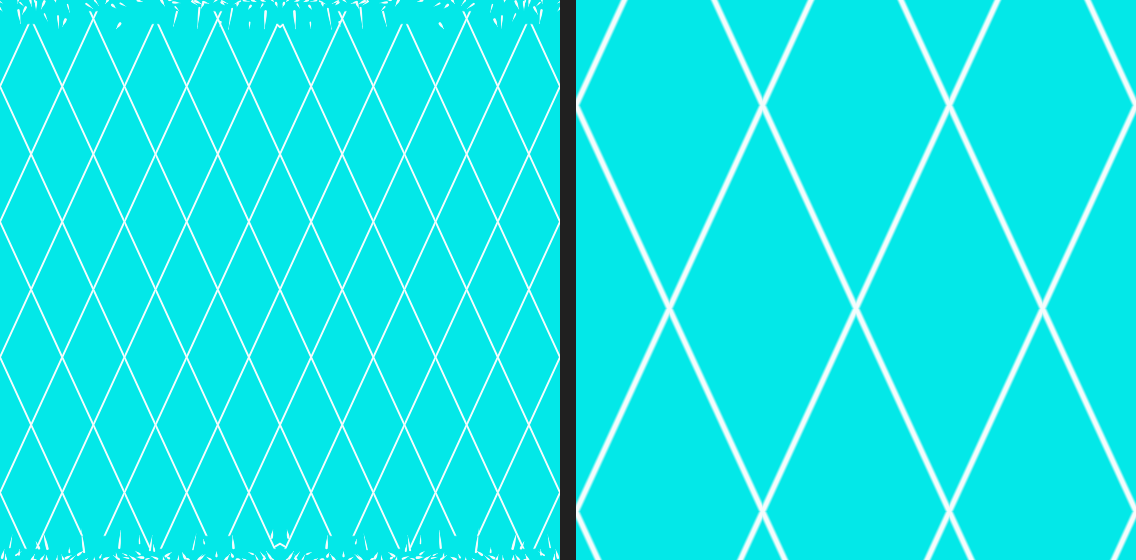
Left: the whole. Right: its middle third, enlarged.
Write a Shadertoy shader that draws this pattern.

```glsl
// Tall diamond lattice of thin pale lines on cyan, frayed along the top and bottom.
// Two families of slanted lines come from a repeated distance; the fray is made of
// hashed, tapered slivers in jittered cells, mirrored about the vertical centre line.

#define COLUMNS 9.0
#define ROW_HEIGHT 0.2418
#define CENTER_Y 0.4831
#define LINE_HALF 0.0017
#define LINE_SOFT 0.0011
#define CUT_SHORT 0.020
#define CUT_LONG 0.043
#define SLIVER_HALF 0.0024
#define GROUND vec3(0.01, 0.91, 0.91)
#define INK vec3(0.96, 0.99, 0.99)

// Integer hash giving four values in 0..1
vec4 hash4(ivec3 key) {
    uvec4 v = uvec4(key.x + 71, key.y + 13, key.z + 29, 7) * 1664525u + 1013904223u;
    for (int i = 0; i < 2; i++) {
        v += v.yzwx * v.wxyz;
        v ^= v >> 16u;
    }
    return vec4(v & 0xffffu) / 65535.0;
}

float segmentDistance(vec2 p, vec2 a, vec2 b) {
    vec2 d = b - a;
    return length(p - a - d * clamp(dot(p - a, d) / dot(d, d), 0.0, 1.0));
}

// Segment that narrows from its middle towards one sharp end
float sliverDistance(vec2 p, vec2 center, vec2 axis, float halfWidth) {
    float t = clamp(dot(p - center, axis) / dot(axis, axis), -1.0, 1.0);
    float taper = 1.0 - smoothstep(-0.6, 1.0, t) * 0.9;
    return length(p - center - axis * t) - halfWidth * taper;
}

// One row of jittered slivers; depths and lengths are (min, max)
float sliverRow(vec2 p, int side, int seed, float cell, vec2 depth, vec2 size,
                float tilt, float density) {
    float nearest = 1.0;
    int home = int(floor(p.x / cell));
    for (int i = -1; i <= 1; i++) {
        int id = home + i;
        vec4 h = hash4(ivec3(id, seed, side));
        vec4 g = hash4(ivec3(id, seed + 50, side));
        if (id < 0 || g.x > density) continue;
        vec2 center = vec2((float(id) + 0.15 + 0.7 * h.x) * cell,
                           mix(depth.x, depth.y, h.y));
        float angle = (h.z * 2.0 - 1.0) * tilt;
        vec2 axis = vec2(sin(angle), cos(angle)) * 0.5 * mix(size.x, size.y, h.w);
        float width = SLIVER_HALF * mix(0.5, 1.0, g.y);
        nearest = min(nearest, sliverDistance(p, center, axis, width));
    }
    return nearest;
}

void mainImage(out vec4 fragColor, in vec2 fragCoord) {
    vec2 uv = fragCoord / iResolution.xy;
    float px = 1.0 / min(iResolution.x, iResolution.y);
    int side = uv.y > 0.5 ? 1 : 0;

    // Mirrored distance from the centre line, and depth from the nearer edge
    vec2 edge = vec2(abs(uv.x - 0.5), min(uv.y, 1.0 - uv.y));

    // Diamond lattice
    vec2 grid = vec2(edge.x * COLUMNS, (uv.y - CENTER_Y) / ROW_HEIGHT);
    vec2 slants = vec2(grid.x + grid.y, grid.x - grid.y);
    vec2 offsets = abs(fract(slants + 0.5) - 0.5);
    float lattice = min(offsets.x, offsets.y) / length(vec2(COLUMNS, 1.0 / ROW_HEIGHT));
    float soft = max(LINE_SOFT, 0.6 * px);
    float ink = 1.0 - smoothstep(LINE_HALF - soft, LINE_HALF + soft, lattice);

    // Line ends alternate between columns, in opposite order on the two edges
    float parity = mod(floor(grid.x + 0.5) + float(side), 2.0);
    float cut = mix(CUT_SHORT, CUT_LONG, parity);
    ink *= smoothstep(cut - px, cut + px, edge.y);

    // Small notch joining the two middle lines
    vec2 notch = side == 1 ? vec2(0.0052, 0.0440) : vec2(0.0105, 0.0230);
    float join = segmentDistance(edge, notch, vec2(0.0, notch.y + 0.3 * notch.x + 0.003));
    ink = max(ink, 1.0 - smoothstep(LINE_HALF - soft, LINE_HALF + soft, join));

    // Frayed edge: tall slivers, short slanted flecks, and a broken rim
    float fray = sliverRow(edge, side, 1, 0.055, vec2(0.028, 0.040), vec2(0.020, 0.046), 0.25, 0.75);
    fray = min(fray, sliverRow(edge, side, 2, 0.040, vec2(0.014, 0.048), vec2(0.008, 0.016), 0.7, 0.55));
    fray = min(fray, sliverRow(edge, side, 3, 0.024, vec2(0.004, 0.016), vec2(0.007, 0.016), 1.2, 0.85));
    fray = min(fray, sliverRow(edge, side, 4, 0.017, vec2(0.000, 0.005), vec2(0.005, 0.013), 1.5, 0.85));
    ink = max(ink, 1.0 - smoothstep(-0.6 * px, 0.6 * px, fray));

    fragColor = vec4(mix(GROUND, INK, ink), 1.0);
}
```
